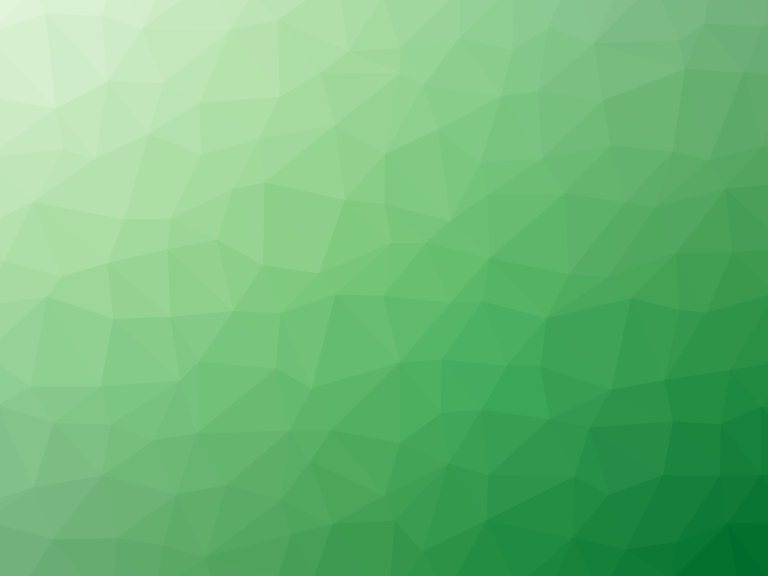
Write a WebGL 1 fragment shader that draws this background.

```glsl
precision highp float;

uniform vec2 u_resolution;

const float CELL = 0.0977;               // mesh spacing in canvas heights
const vec2 MESH_OFFSET = vec2(0.85, 0.57);

vec2 hash2(vec2 p) {
  vec3 q = fract(vec3(p.xyx) * vec3(0.1031, 0.1030, 0.0973));
  q += dot(q, q.yzx + 33.33);
  return fract((q.xx + q.yz) * q.zy);
}

float cross2(vec2 a, vec2 b) {
  return a.x * b.y - a.y * b.x;
}

// Jittered mesh vertex
vec2 vertex(vec2 id) {
  return id + 0.74 * (hash2(id + 27.0) - 0.5);
}

// Seven greens from pale to deep
vec3 greens(float t) {
  float s = clamp(t, 0.0, 1.0) * 6.0;
  vec3 c = mix(vec3(0.898, 0.961, 0.878), vec3(0.780, 0.914, 0.753), clamp(s, 0.0, 1.0));
  c = mix(c, vec3(0.631, 0.851, 0.608), clamp(s - 1.0, 0.0, 1.0));
  c = mix(c, vec3(0.455, 0.769, 0.463), clamp(s - 2.0, 0.0, 1.0));
  c = mix(c, vec3(0.255, 0.671, 0.365), clamp(s - 3.0, 0.0, 1.0));
  c = mix(c, vec3(0.137, 0.545, 0.271), clamp(s - 4.0, 0.0, 1.0));
  return mix(c, vec3(0.0, 0.427, 0.173), clamp(s - 5.0, 0.0, 1.0));
}

// Average of a horizontal and a vertical ramp
vec3 facetColor(vec2 centroid) {
  vec2 uv = (centroid + MESH_OFFSET) * CELL;
  uv.x *= u_resolution.y / u_resolution.x;
  uv = clamp(uv + 0.02, 0.0, 1.0);
  vec3 c = 0.5 * (greens(uv.x) + greens(uv.y));
  c.b -= 0.035 * abs(uv.x - uv.y);
  return c;
}

float edgeDistance(vec2 p, vec2 a, vec2 b) {
  return cross2(b - a, p - a) / max(length(b - a), 0.001);
}

// Facet colour in rgb weighted by its antialiased coverage in alpha
vec4 facet(vec2 p, vec2 a, vec2 b, vec2 c, float pixel) {
  float d = min(edgeDistance(p, a, b), min(edgeDistance(p, b, c), edgeDistance(p, c, a)));
  float coverage = clamp(d / pixel + 0.5, 0.0, 1.0);
  return vec4(facetColor((a + b + c) / 3.0), 1.0) * coverage;
}

void main() {
  vec2 p = vec2(gl_FragCoord.x, u_resolution.y - gl_FragCoord.y) / u_resolution.y;
  p = p / CELL - MESH_OFFSET;
  float pixel = 1.0 / (u_resolution.y * CELL);
  vec4 sum = vec4(0.0);

  for (int j = -1; j <= 1; j++) {
    for (int i = -1; i <= 1; i++) {
      vec2 id = floor(p) + vec2(float(i), float(j));
      vec2 a = vertex(id);
      vec2 b = vertex(id + vec2(1.0, 0.0));
      vec2 c = vertex(id + vec2(1.0, 1.0));
      vec2 d = vertex(id + vec2(0.0, 1.0));

      // Split each quad along its Delaunay diagonal
      float angleSum = cross2(b - a, d - a) * dot(d - c, b - c)
                     + dot(b - a, d - a) * cross2(d - c, b - c);
      if (angleSum > 0.0) {
        sum += facet(p, a, b, d, pixel) + facet(p, b, c, d, pixel);
      } else {
        sum += facet(p, a, b, c, pixel) + facet(p, a, c, d, pixel);
      }
    }
  }

  gl_FragColor = vec4(sum.rgb / max(sum.a, 0.0001), 1.0);
}
```
